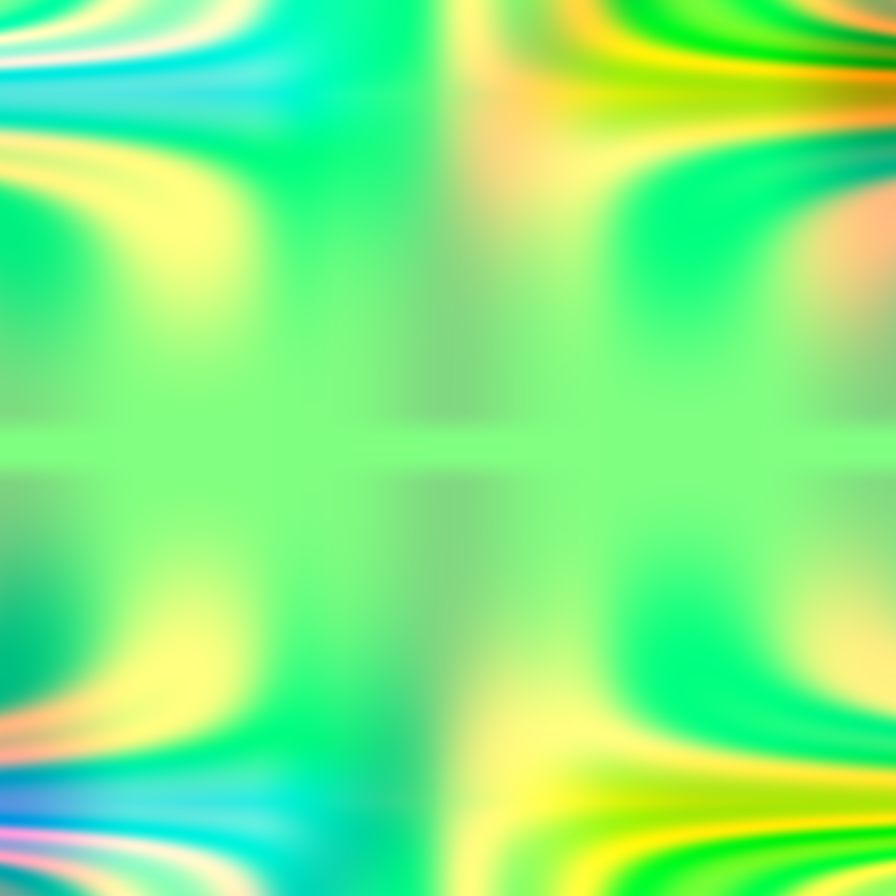
A WebGL 1 fragment shader for this background:

```glsl
precision highp float;
// A soft green field crossed by yellow, cyan and lime ribbons that bend outward.
// Red is a sine of a sine whose horizontal phase is compressed along two rows;
// green and blue add slanted shadows and side tints, all as smooth formulas.

uniform vec2 u_resolution;

const float PINCH_ROW = 0.79;   // height, above and below centre, where ribbons converge
const float WAVE_RATE = 8.7;    // horizontal phase per unit

float bell(float distance, float width) {
  float t = distance / width;
  return exp(-t * t);
}

// Horizontal phase, flattened near the pinch row
float ribbonPhase(float x, float height) {
  float offset = height - PINCH_ROW;
  float falloff = offset > 0.0 ? 0.052 : 0.077;
  float away = sqrt(offset * offset + 0.0001) - 0.01;
  float squeeze = 4.2 * exp(-away / falloff);
  return WAVE_RATE * x / (1.0 + squeeze * pow(abs(x) + 0.0001, 0.6));
}

// Fold strength: grows with height, later near the centre than at the sides
float ribbonSwing(float x, float height) {
  float inner = 2.6 * (1.0 - exp(-3.8 * pow(height, 4.0)));
  inner *= 1.0 + 0.2 * clamp(6.0 * x, -1.0, 1.0);
  float outer = 3.1 * (1.0 - exp(-4.2 * pow(height, 2.5)));
  return mix(inner, outer, smoothstep(0.2, 0.42, abs(x)));
}

float ribbonRed(vec2 p) {
  float height = abs(p.y);
  float x = p.x + 0.023;
  return 0.5 + 0.5 * sin(ribbonSwing(x, height) * sin(ribbonPhase(x, height)));
}

// Green: full, minus a slanted central shadow, side shadows and the pinch rows
float shadowGreen(vec2 p) {
  float height = abs(p.y);
  float side = abs(p.x);
  float slant = 0.005 + 0.31 * p.y * p.y * p.y;
  float centre = 0.155 * bell(p.x - slant, 0.16);
  float edge = (0.16 + 0.2 * sign(p.x) * p.y) * smoothstep(0.68, 1.0, side);
  float pinch = 0.1 * bell(height - PINCH_ROW, 0.1) * smoothstep(0.2, 0.6, side);
  return 1.0 - smoothstep(0.015, 0.085, height) * (centre + edge + pinch);
}

// Blue: raised on the left and lowered on the right, fading in the corners
float sideBlue(vec2 p) {
  float height = abs(p.y);
  float side = abs(p.x);
  float gate = smoothstep(0.64, 0.8, height);
  float corner = 0.75 * side * smoothstep(0.85, 1.0, height);
  float tint = p.x < 0.0 ? 0.38 : -0.48;
  return 0.5 + tint * smoothstep(0.03, 0.45, side) * gate * (1.0 - corner);
}

void main() {
  vec2 p = 2.0 * gl_FragCoord.xy / u_resolution - 1.0;
  vec3 color = vec3(ribbonRed(p), shadowGreen(p), sideBlue(p));
  gl_FragColor = vec4(clamp(color, 0.0, 1.0), 1.0);
}
```
